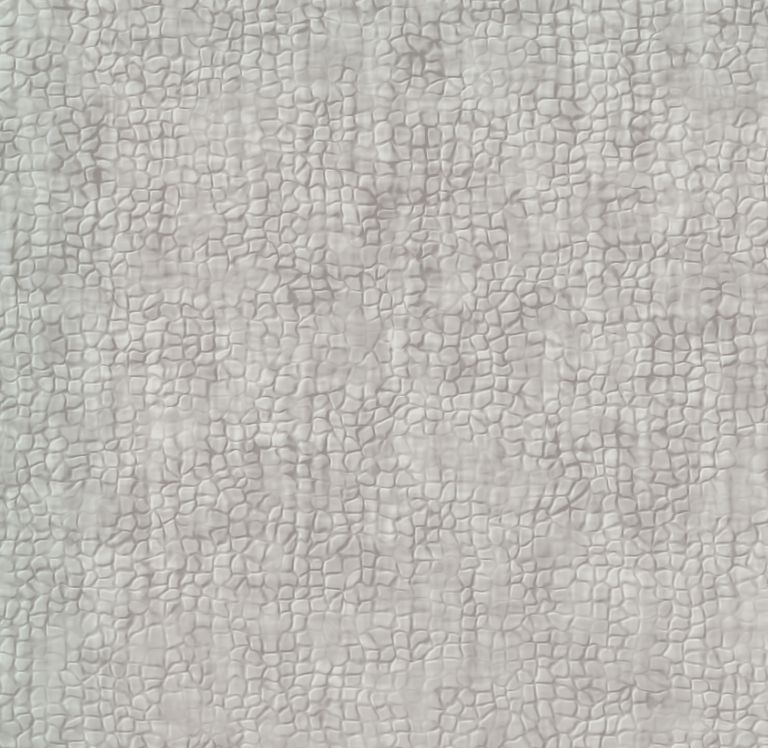
Reproduce this texture procedurally as a WebGL 1 fragment shader.

```glsl
precision highp float;
// Embossed woven wallpaper: boxy jittered cells crossed by thread streaks
// form a height field, which is lit from the side and tinted from brown
// grooves to pale crests. A small chipped fleck sits near the centre.
uniform vec2 u_resolution;

const vec3 GROOVE = vec3(0.605, 0.577, 0.553);
const vec3 MIDTONE = vec3(0.744, 0.728, 0.708);
const vec3 CREST = vec3(0.868, 0.866, 0.848);
const vec3 COOL_EDGE = vec3(0.955, 0.985, 0.980);

const vec2 CELL_COUNT = vec2(47.0, 52.0);
const vec2 CELL_JITTER = vec2(0.55, 0.75);
const vec2 WARP_STREAK = vec2(95.0, 10.0);
const vec2 WEFT_STREAK = vec2(14.0, 115.0);
const vec2 FINE_THREAD = vec2(55.0, 185.0);
const vec2 LIGHT_DIR = vec2(-0.80, 0.60);
const float LIGHT_STEP = 0.0026;
const float HEIGHT_MEAN = 0.57;
const float HEIGHT_GAIN = 0.80;
const float RELIEF_GAIN = 0.75;
const float RIM_GAIN = 0.45;
const float FINE_GAIN = 0.26;
const float PATCH_GAIN = 0.22;
const vec2 FLECK_POS = vec2(0.516, 0.536);
const float FLECK_RADIUS = 0.019;

float hash(vec2 p) {
  vec3 q = fract(p.xyx * vec3(0.1031, 0.1030, 0.0973));
  q += dot(q, q.yzx + 33.33);
  return fract((q.x + q.y) * q.z);
}

float noise(vec2 p) {
  vec2 i = floor(p);
  vec2 f = fract(p);
  f = f * f * (3.0 - 2.0 * f);
  float low = mix(hash(i), hash(i + vec2(1.0, 0.0)), f.x);
  float high = mix(hash(i + vec2(0.0, 1.0)), hash(i + vec2(1.0)), f.x);
  return mix(low, high, f.y);
}

// Gap between the two nearest cell centres, zero along the grooves
float cellGap(vec2 p) {
  vec2 base = floor(p);
  float nearest = 4.0;
  float second = 4.0;
  for (int y = -1; y <= 1; y++) {
    for (int x = -1; x <= 1; x++) {
      vec2 cell = base + vec2(float(x), float(y));
      vec2 jitter = vec2(hash(cell), hash(cell + 71.7)) - 0.5;
      vec2 v = cell + 0.5 + jitter * CELL_JITTER - p;
      v *= v;
      float d = sqrt(sqrt(dot(v, v)));
      second = min(second, max(nearest, d));
      nearest = min(nearest, d);
    }
  }
  return second - nearest;
}

// Bend the grid so that threads wander
vec2 bend(vec2 p) {
  vec2 coarse = vec2(noise(p * 17.0), noise(p * 17.0 + 40.0)) - 0.5;
  vec2 small = vec2(noise(p * 75.0 + 9.0), noise(p * 75.0 + 60.0)) - 0.5;
  return p + 0.012 * coarse + 0.007 * small;
}

float weaveHeight(vec2 p) {
  vec2 q = bend(p);
  float bump = smoothstep(0.0, 0.38, cellGap(q * CELL_COUNT));
  float merged = smoothstep(0.45, 0.85, noise(q * 31.0 + 15.0));
  bump = mix(bump, 0.75, 0.7 * merged);
  float warp = noise(q * WARP_STREAK);
  float weft = noise(q * WEFT_STREAK + 23.0);
  return 0.42 * bump + 0.34 * warp + 0.28 * weft;
}

void main() {
  vec2 p = gl_FragCoord.xy / u_resolution.x;
  vec2 uv = gl_FragCoord.xy / u_resolution;

  // Side-lit relief, softer toward the out-of-focus bottom
  float focus = mix(0.72, 1.0, smoothstep(0.0, 0.42, uv.y));
  float height = weaveHeight(p);
  float relief = height - weaveHeight(p + LIGHT_DIR * LIGHT_STEP / focus);
  float weave = HEIGHT_GAIN * (height - HEIGHT_MEAN) + RELIEF_GAIN * relief;
  weave += RIM_GAIN * max(relief - 0.08, 0.0);

  // Fine threads and broad uneven patches
  float fine = noise(p * FINE_THREAD) + noise(p * FINE_THREAD.yx + 7.0) - 1.0;
  weave += FINE_GAIN * fine * focus;
  float patches = noise(p * 9.0 + 3.0) + noise(p * 24.0 + 50.0) - 1.0;

  // Chipped fleck with a smooth hollow on its left
  vec2 d = p - FLECK_POS;
  float ragged = 0.012 * (noise(p * 85.0 + 5.0) - 0.5);
  float taper = length(d * vec2(1.0, 1.15)) + ragged;
  float fleck = 1.0 - smoothstep(FLECK_RADIUS - 0.004, FLECK_RADIUS, taper);
  fleck *= 1.0 - 0.75 * smoothstep(-0.012, 0.022, d.x + d.y * 0.5);
  float hollow = 1.0 - smoothstep(0.008, 0.034, length(d + vec2(0.036, 0.0)));
  weave *= 1.0 - 0.6 * max(hollow, fleck);

  float tone = 0.52 + weave * focus + PATCH_GAIN * 0.5 * patches;
  tone += 0.06 * (uv.x - 0.5) * (uv.y - 0.5) - 0.10 * hollow + 0.42 * fleck;
  tone = clamp(tone, 0.0, 1.0);

  // Groove to crest tint, cooler and dimmer at the left and top edges
  vec3 color = mix(GROOVE, MIDTONE, smoothstep(0.0, 0.5, tone) * 0.4 + min(tone * 2.0, 1.0) * 0.6);
  color = mix(color, CREST, max(tone * 2.0 - 1.0, 0.0));
  float edge = max(1.0 - smoothstep(0.0, 0.22, uv.x), 0.5 * smoothstep(0.75, 1.0, uv.y));
  color *= mix(vec3(1.0), COOL_EDGE, edge);
  gl_FragColor = vec4(color, 1.0);
}
```
